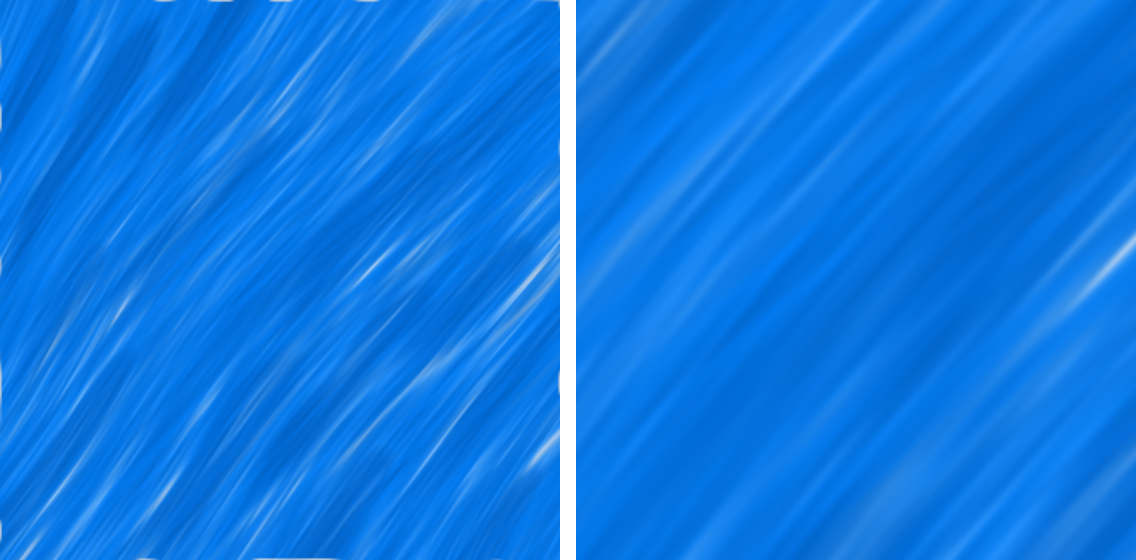
Left: the whole. Right: its middle third, enlarged.
A three.js fragment shader for this texture:

```glsl
// Blue oil paint dragged diagonally: dark strokes, pale streaks and fine bristle lines.
varying vec2 vUv;

#define STROKE_ANGLE 0.85
#define BEND 0.07
#define FAN vec2(0.30, 0.40)
#define WOBBLE 0.03
#define DARK_STROKES 14
#define DARK_STRENGTH 0.92
#define PALE_MEDIAN 0.056
#define PALE_SPREAD 1.15
#define BRISTLE_RELIEF 0.10
#define BLUE vec3(0.002, 0.466, 0.922)
#define DEEP_BLUE vec3(0.003, 0.398, 0.805)
#define PALE vec3(0.80, 0.82, 0.85)

float hash(vec2 p) {
  vec3 q = fract(vec3(p.xyx) * 0.1031);
  q += dot(q, q.yzx + 33.33);
  return fract((q.x + q.y) * q.z);
}

// One row of smooth noise, shifted at random so that streak ends do not line up.
float rowNoise(float x, float row) {
  x += 17.0 * hash(vec2(row, 7.3));
  float cell = floor(x);
  float blend = smoothstep(0.0, 1.0, x - cell);
  return mix(hash(vec2(cell, row)), hash(vec2(cell + 1.0, row)), blend);
}

float brushNoise(vec2 p) {
  float row = floor(p.y);
  float blend = smoothstep(0.0, 1.0, p.y - row);
  return mix(rowNoise(p.x, row), rowNoise(p.x, row + 1.0), blend);
}

// Canvas position to (along, across) the brush direction, steeper towards two corners.
vec2 strokeSpace(vec2 p) {
  vec2 c = p - 0.5;
  vec2 dir = vec2(cos(STROKE_ANGLE), sin(STROKE_ANGLE));
  float along = dot(c, dir);
  float across = dot(c, vec2(-dir.y, dir.x));
  float fan = dot(FAN, vec2(max(across, 0.0), across * across));
  across += BEND * along * along - along * fan;
  across += WOBBLE * (brushNoise(c * 2.5 + 40.0) - 0.5);
  return vec2(along, across);
}

// Centred streak noise; shear and a drift of its own let layers cross at slight angles.
float streaks(vec2 q, vec2 scale, float shear, float seed) {
  float drift = brushNoise(q * vec2(3.0, 5.0) + vec2(0.0, seed + 31.0)) - 0.5;
  q.y += shear * q.x + 0.022 * drift;
  return brushNoise(q * scale + vec2(0.0, seed)) - 0.5;
}

// Broad strokes with a round head, a fading tail and ragged sides.
float darkStrokes(vec2 q, float ragged) {
  float cover = 0.0;
  for (int i = 0; i < DARK_STROKES; i++) {
    float id = float(i) + 1.0;
    vec2 centre = fract(id * vec2(0.7549, 0.5698) + 0.31);
    vec2 halfSize = mix(vec2(0.15, 0.026), vec2(0.31, 0.052),
                        vec2(hash(vec2(id, 3.0)), hash(vec2(id, 11.0))));
    vec2 d = (q - strokeSpace(centre)) / halfSize;
    d.y += 0.6 * ragged + 0.25 * d.x * (hash(vec2(id, 31.0)) - 0.5);
    float body = 1.0 - smoothstep(0.6, 1.08, length(vec2(d.x * d.x * d.x, d.y)));
    float tail = smoothstep(-1.1, -0.3, d.x);
    float load = mix(0.5, 1.0, hash(vec2(id, 23.0)));
    cover = max(cover, body * tail * load);
  }
  return cover;
}

void main() {
  vec2 q = strokeSpace(vUv);

  // Streak layers from wide to hair thin
  float patches = streaks(q, vec2(2.6, 9.0), 0.06, 100.0);
  float bands = streaks(q, vec2(4.2, 34.0), -0.07, 300.0);
  float fine = streaks(q, vec2(6.5, 85.0), 0.06, 600.0);
  float hairs = streaks(q, vec2(9.0, 170.0), -0.03, 1100.0);
  float scratches = streaks(q, vec2(6.0, 130.0), 0.13, 1700.0);

  // Body colour
  float dark = darkStrokes(q, fine);
  float tone = DARK_STRENGTH * dark + 0.3 * max(-bands - patches, 0.0);
  vec3 color = mix(BLUE, DEEP_BLUE, clamp(tone, 0.0, 1.0));

  // Thin pale paint: many faint veils, few bright streaks
  float veil = (0.5 * patches + 0.48 * bands + 0.58 * fine + 0.4 * hairs) / 0.2145;
  veil += 0.6 * (0.5 - vUv.y);
  float pale = PALE_MEDIAN * exp(PALE_SPREAD * veil) * (1.0 - 0.7 * dark);
  color = mix(color, PALE, min(pale / (1.0 + 0.4 * pale), 0.85));

  // Bristle grooves
  color *= 1.0 + BRISTLE_RELIEF * (hairs + 0.8 * scratches + 0.4 * fine);

  // Bare canvas in places along the border
  vec2 border = min(vUv, 1.0 - vUv);
  float rim = 1.0 - smoothstep(0.001, 0.005, min(border.x, border.y));
  float bare = smoothstep(0.6, 0.85, brushNoise(vUv * 19.0 + 5.0));
  color = mix(color, PALE, 0.85 * rim * bare);

  gl_FragColor = vec4(clamp(color, 0.0, 1.0), 1.0);
}
```
